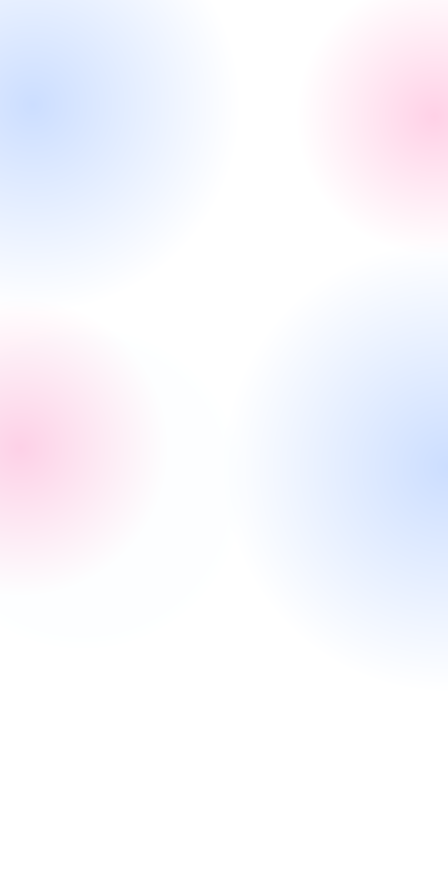
Give the GLSL for this background, as a Shadertoy shader.

```glsl
// Soft round glow: tints the base colour, fading linearly to the rim
vec3 addGlow(vec3 base, vec2 p, vec2 center, float radius, vec3 tint) {
    float strength = clamp(1.0 - length(p - center) / radius, 0.0, 1.0);
    return base * mix(vec3(1.0), tint, strength);
}

void mainImage(out vec4 fragColor, in vec2 fragCoord) {
    // Canvas spans 1 wide by 2 high
    vec2 p = fragCoord / iResolution.xy * vec2(1.0, 2.0);

    vec3 blue = vec3(0.80, 0.87, 1.0);
    vec3 pink = vec3(1.0, 0.82, 0.905);
    vec3 color = vec3(1.0);

    // Faint cool disc behind the left glow
    float disc = 1.0 - smoothstep(0.33, 0.37, length(p - vec2(0.185, 0.91)));
    color = mix(color, vec3(0.992, 0.998, 1.0), disc);

    // Upper pair
    color = addGlow(color, p, vec2(0.073, 1.766), 0.465, blue);
    color = addGlow(color, p, vec2(0.970, 1.740), 0.310, pink);

    // Lower pair
    color = addGlow(color, p, vec2(0.045, 1.000), 0.335, pink);
    color = addGlow(color, p, vec2(1.000, 0.958), 0.505, blue);

    fragColor = vec4(color, 1.0);
}
```
